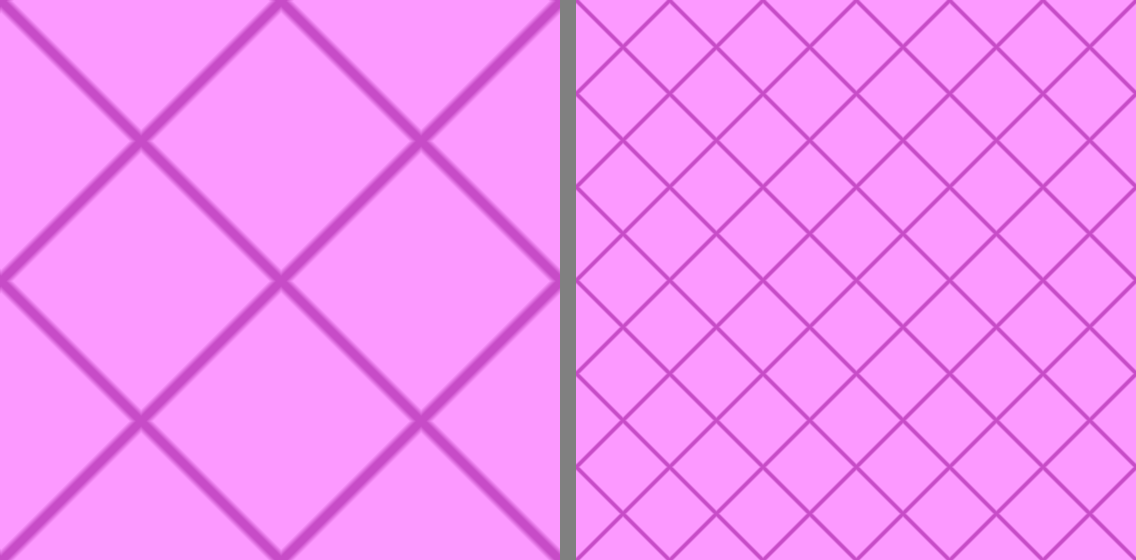
Left: one tile. Right: repeated 3 by 3.
Reproduce this pattern procedurally as a WebGL 1 fragment shader.

```glsl
precision highp float;
// Diagonal lattice: two families of slanted purple lines on flat pink,
// giving two diamonds across and two down. Each family is a distance to
// the nearest repeated line, with a soft edge; it wraps on all sides.

uniform vec2 u_resolution;

const float REPEATS = 2.0;
const vec2 CROSSING = vec2(0.502, 0.498);
const float CORE_HALF_WIDTH = 0.0059;
const float SOFT_HALF_WIDTH = 0.0155;
const vec3 PINK = vec3(0.99, 0.60, 1.00);
const vec3 PURPLE = vec3(0.78, 0.30, 0.78);

// Distance from a coordinate to the nearest whole multiple of the period.
float repeatDistance(float coord, float period) {
  return abs(fract(coord / period + 0.5) - 0.5) * period;
}

// Perpendicular distance to the nearest line of either diagonal family.
float latticeDistance(vec2 p, float repeats) {
  float period = 1.0 / repeats;
  float rising = repeatDistance(p.x - p.y, period);
  float falling = repeatDistance(p.x + p.y, period);
  return min(rising, falling) * sqrt(0.5);
}

// Full inside the core, fading linearly to nothing at the outer edge.
float softLine(float dist, float core, float outer) {
  return clamp((outer - dist) / (outer - core), 0.0, 1.0);
}

void main() {
  vec2 uv = gl_FragCoord.xy / u_resolution;
  float dist = latticeDistance(uv - CROSSING, REPEATS);
  float line = softLine(dist, CORE_HALF_WIDTH, SOFT_HALF_WIDTH);
  gl_FragColor = vec4(mix(PINK, PURPLE, line), 1.0);
}
```
